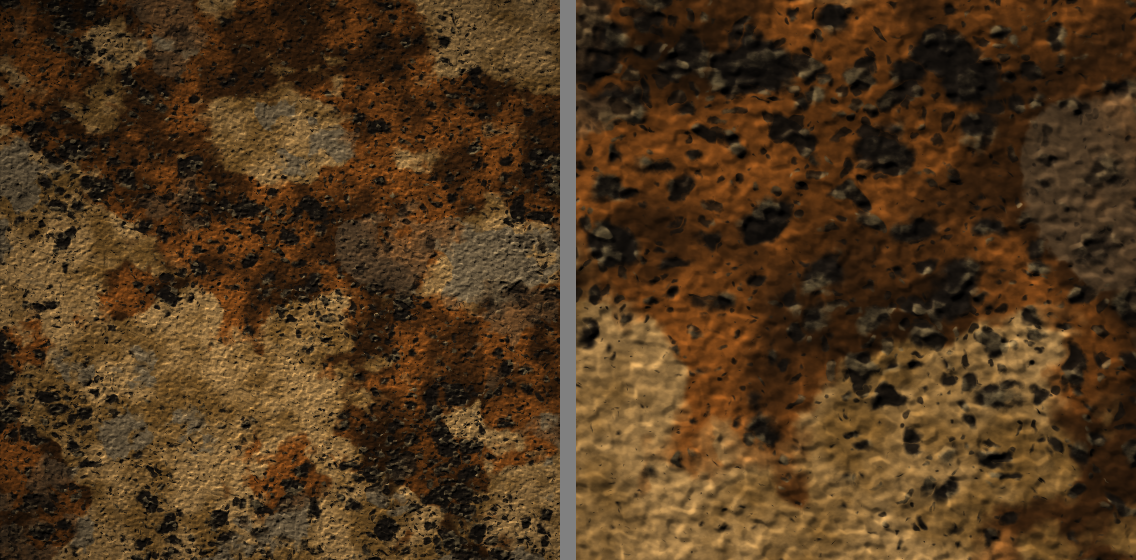
Left, the full canvas; right, a detail of the centre.
This texture is drawn by a Shadertoy shader. Its source:

```glsl
// Corroded metal: ochre plate, rust patches, grey bare spots and clustered black pits.
// Every layer is built from cellular noise: blended cells for stains and grain,
// cell distances for pits. A slanted light adds relief, a falloff dims the rim.

vec3 hash(vec2 c) {
    vec3 v = fract(c.xyx * vec3(0.1031, 0.1030, 0.0973));
    v += dot(v, v.yxz + 33.33);
    return fract((v.xxy + v.yzz) * v.zyx);
}

// Smooth blend of the random values of the nearby cells
float cells(vec2 p) {
    vec2 base = floor(p), f = p - base;
    float sum = 0.0, total = 0.0;
    for (int j = -1; j <= 1; j++)
    for (int i = -1; i <= 1; i++) {
        vec2 o = vec2(i, j);
        vec3 h = hash(base + o);
        vec2 d = o + h.xy - f;
        float w = exp(-6.0 * dot(d, d));
        sum += w * h.z;
        total += w;
    }
    return sum / total;
}

float layers(vec2 p) {
    float sum = 0.0, gain = 0.5;
    for (int i = 0; i < 5; i++) {
        sum += gain * cells(p);
        p = mat2(1.6, 1.2, -1.2, 1.6) * p + 13.7;
        gain *= 0.55;
    }
    return sum / 1.055;
}

// Round pits of random radius; density scales the radii
float pits(vec2 p, float density) {
    vec2 base = floor(p), f = p - base;
    float edge = 1.0;
    for (int j = -1; j <= 1; j++)
    for (int i = -1; i <= 1; i++) {
        vec2 o = vec2(i, j);
        vec3 h = hash(base + o + 71.0);
        edge = min(edge, length(o + h.xy - f) - 0.62 * h.z * density);
    }
    return smoothstep(0.05, -0.13, edge);
}

float relief(vec2 p) {
    return 0.6 * layers(p * vec2(42.0, 58.0)) + 0.4 * cells(p * vec2(150.0, 190.0));
}

void mainImage(out vec4 fragColor, in vec2 fragCoord) {
    vec2 uv = fragCoord / iResolution.xy;
    vec2 p = fragCoord / iResolution.y;

    // Ragged, slightly flattened coordinates
    vec2 wobble = vec2(layers(p * 22.0), layers(p * 22.0 + 40.0)) - 0.5;
    vec2 q = (p + 0.035 * wobble) * vec2(1.0, 1.25);

    // Stain masks: rust gathers at the top and middle
    float stain = layers(q * 5.0 + 3.0);
    float bias = 0.16 * (uv.y - 0.45) - 0.12 * (abs(uv.x - 0.5) - 0.25);
    float rust = smoothstep(0.455, 0.525, stain + bias);
    float bare = smoothstep(0.63, 0.67, layers(q * 5.5 + 61.0)) * (1.0 - 0.5 * rust);
    float cluster = smoothstep(0.38, 0.64, layers(q * 4.5 + 27.0));

    // Pits in three sizes
    float density = 0.2 + 0.6 * cluster + 0.3 * rust;
    float pit = pits(q * 23.0, density);
    pit = max(pit, 0.95 * pits(q * 44.0 + 9.0, density * 0.95));
    pit = max(pit, 0.8 * pits(q * 85.0 + 5.0, density * 0.75));

    // Relief lit from the upper left
    float height = relief(p);
    float slope = height - relief(p + vec2(-0.0018, 0.0026));
    float grain = cells(p * vec2(230.0, 260.0));
    float mottle = layers(p * 14.0 + 8.0);

    // Colours
    vec3 ochre = mix(vec3(0.37, 0.265, 0.125), vec3(0.54, 0.415, 0.245), smoothstep(0.3, 0.65, mottle));
    vec3 rustColor = mix(vec3(0.18, 0.105, 0.045), vec3(0.42, 0.235, 0.085), smoothstep(0.32, 0.68, mottle));
    vec3 pitColor = mix(vec3(0.075, 0.06, 0.045), vec3(0.25, 0.21, 0.14), smoothstep(0.48, 0.75, height));
    vec3 color = mix(ochre, rustColor, rust);
    color = mix(color, vec3(0.37, 0.32, 0.24), 0.85 * bare);
    color *= 1.0 - 0.3 * cluster * rust;
    color = mix(color, pitColor, pit * (1.0 - 0.6 * bare));

    // Surface shading and light falloff
    color *= 1.0 + (1.7 + 1.8 * pit) * slope;
    color *= 0.87 + 0.26 * grain;
    vec2 away = (uv - vec2(0.58, 0.42)) * vec2(1.0, 1.15);
    color *= 1.08 - 0.75 * dot(away, away);

    fragColor = vec4(clamp(color, 0.0, 1.0), 1.0);
}
```
